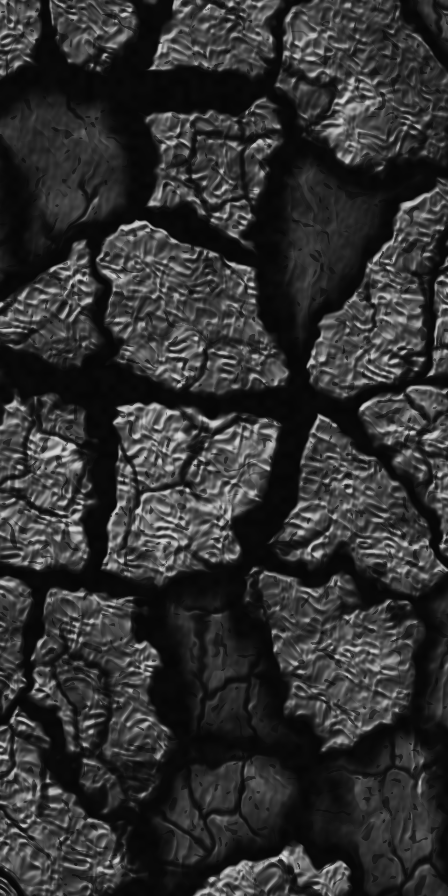
This texture is drawn by a Shadertoy shader. Its source:

```glsl
#define PLATES vec2(3.1, 2.8)   // plates per canvas width
#define COVER 0.76              // share of plates still in place
#define GAP 0.14                // widest crevice
#define PLATE_TONE 0.235
#define FLOOR_TONE 0.15
#define RELIEF 1.55             // strength of the side light
#define LIGHT vec2(-0.0018, 0.0042)

vec2 hash2(vec2 p) {
    vec3 h = fract(p.xyx * vec3(0.1031, 0.1030, 0.0973));
    h += dot(h, h.yzx + 33.33);
    return fract((h.xx + h.yz) * h.zy);
}

// Two independent channels of smooth value noise
vec2 noise2(vec2 p) {
    vec2 i = floor(p), f = fract(p);
    f = f * f * (3.0 - 2.0 * f);
    return mix(mix(hash2(i), hash2(i + vec2(1, 0)), f.x),
               mix(hash2(i + vec2(0, 1)), hash2(i + vec2(1, 1)), f.x), f.y);
}

float noise(vec2 p) { return noise2(p).x; }

float ridge(vec2 p) { return 1.0 - abs(2.0 * noise(p) - 1.0); }

// Voronoi cells: x = distance to the border, yz = cell id
vec3 cells(vec2 p) {
    vec2 base = floor(p), f = fract(p), nearest = vec2(0), id = vec2(0);
    float best = 8.0, border = 8.0;
    for (int y = -1; y <= 1; y++)
    for (int x = -1; x <= 1; x++) {
        vec2 g = vec2(x, y);
        vec2 r = g + 0.1 + 0.8 * hash2(base + g) - f;
        if (dot(r, r) < best) { best = dot(r, r); nearest = r; id = g; }
    }
    for (int y = -2; y <= 2; y++)
    for (int x = -2; x <= 2; x++) {
        vec2 g = id + vec2(x, y);
        vec2 r = g + 0.1 + 0.8 * hash2(base + g) - f;
        vec2 d = r - nearest;
        if (dot(d, d) > 1e-4)
            border = min(border, dot(0.5 * (r + nearest), normalize(d)));
    }
    return vec3(border, base + id);
}

// Curled fine wrinkles on the plate tops
float wrinkles(vec2 p) {
    p += 0.03 * (noise2(p * 21.0) - 0.5);
    p = mat2(0.94, 0.34, -0.34, 0.94) * p;
    return ridge(p * vec2(42, 58)) + 0.55 * noise(p * vec2(125, 105));
}

// Bark surface: x = height, y = tone before lighting
vec2 bark(vec2 p) {
    vec2 q = p + 0.10 * (noise2(p * 5.0) - 0.5)
               + 0.045 * (noise2(p * 17.0) - 0.5)
               + 0.014 * (noise2(p * 55.0) - 0.5);

    // Raised plates with crevices of uneven width
    vec3 plate = cells(q * PLATES + 20.0);
    float raised = step(hash2(plate.yz + 5.0).x, COVER);
    float open = noise(p * 4.5 + 3.0);
    float gap = 0.012 + GAP * open * open;
    float top = raised * smoothstep(gap, gap + 0.05, plate.x);

    // Thin broken cracks between smaller scales
    vec3 scale = cells(q * PLATES * 2.3 + 57.0);
    float crack = 1.0 - smoothstep(0.015, 0.10, scale.x);
    crack *= smoothstep(0.42, 0.62, noise(p * 6.0 + 11.0));

    // Shaded floor where a plate is missing, with upright fibres
    float floorLight = (1.0 - raised) * smoothstep(0.02, 0.20, plate.x);
    float fibres = ridge(q * vec2(38, 9)) + 0.4 * noise(p * vec2(110, 70));
    float grain = mix(0.65 * fibres, wrinkles(p), top);

    // Tone varies by plate, by scale and in small patches
    float vary = 0.35 * (hash2(plate.yz).y - 0.5) + 0.45 * (hash2(scale.yz).x - 0.5)
               + 0.8 * (noise(p * 13.0) - 0.5);
    float flake = smoothstep(0.80, 0.90, noise(q * vec2(24, 12) + 31.0));
    float pit = smoothstep(0.76, 0.88, noise(q * vec2(60, 75)));
    float tone = mix(FLOOR_TONE * floorLight, PLATE_TONE, top) * exp(vary);
    tone *= (1.0 - 0.85 * crack) * (1.0 + 0.6 * flake) * (1.0 - 0.6 * pit);

    return vec2(0.8 * top + grain - 0.45 * crack, tone);
}

void mainImage(out vec4 fragColor, in vec2 fragCoord) {
    vec2 p = fragCoord / iResolution.x;

    // Light from above: slopes that fall toward it are bright
    float slope = bark(p - LIGHT).x - bark(p + LIGHT).x;
    float tone = bark(p).y * exp(RELIEF * clamp(slope, -1.0, 0.8));

    // Faint fill in the crevices, soft roll-off in the highlights
    tone = 0.022 + 0.02 * noise(p * 60.0) + tone;
    tone = min(tone, 0.45 + 0.4 * (1.0 - exp(-max(tone - 0.45, 0.0) / 0.4)));
    fragColor = vec4(vec3(tone), 1.0);
}
```
